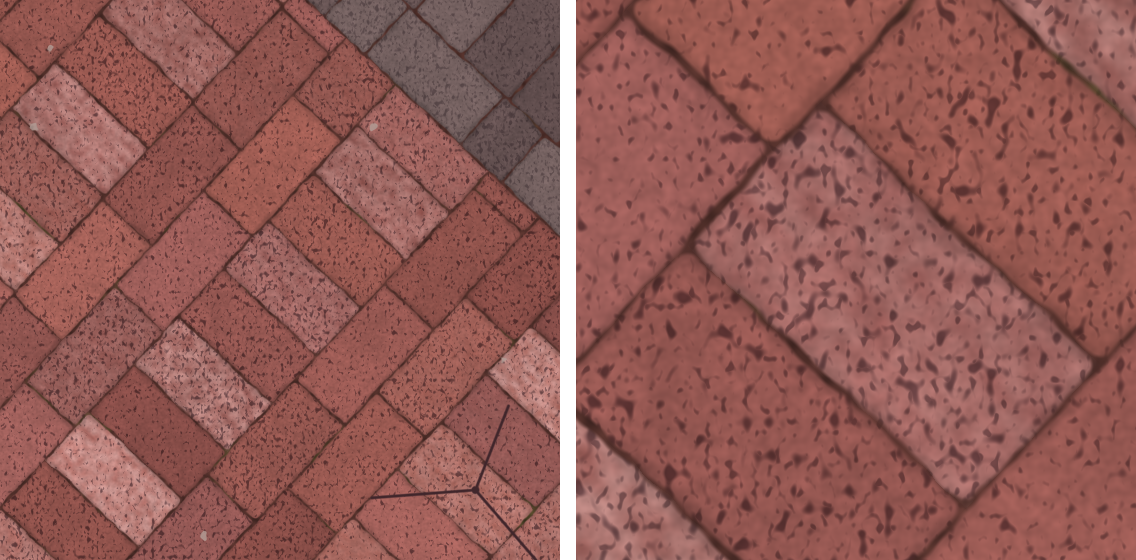
Left: the whole. Right: its middle third, enlarged.
This texture is drawn by a Shadertoy shader. Its source:

```glsl
// Weathered brick paving laid on a diagonal: courses of soldier bricks alternate with
// two rows of stretchers, and a grey border crosses the top right corner. Each point finds
// its brick, then a rounded box distance gives the joints and gradient noise the wear.

const float ANGLE = 0.7505;       // slope of the courses
const float WIDTH = 0.1168;       // brick width, joint included
const float LENGTH = 0.2336;      // stretcher length
const float HALF_BRICK = 0.0995;  // short brick of the border
const float SOLDIER = 0.229;      // depth of a soldier course
const float STRETCHER = 0.1212;   // depth of a stretcher row
const float COURSE_START = 0.6185;
const float BORDER = -0.3724;     // where the grey border begins
const float JOINT = 0.0017;       // half width of a joint
const float CORNER = 0.008;
const float WOBBLE = 0.0034;
const float SOFT = 0.0017;        // softness of all edges
const vec3 BRICK_DARK = vec3(0.50, 0.28, 0.26);
const vec3 BRICK_LIGHT = vec3(0.655, 0.38, 0.335);
const vec3 BRICK_PINK = vec3(0.63, 0.385, 0.38);
const vec3 BRICK_PALE = vec3(0.77, 0.57, 0.55);
const vec3 GREY_DARK = vec3(0.38, 0.305, 0.305);
const vec3 GREY_LIGHT = vec3(0.46, 0.385, 0.38);
const vec3 MORTAR = vec3(0.30, 0.175, 0.155);
const vec3 MOSS = vec3(0.28, 0.24, 0.14);
const vec3 PIT = vec3(0.50, 0.46, 0.50);   // tint of the pits
const vec3 FLECK = vec3(0.70, 0.62, 0.59);
const vec3 WIRE = vec3(0.25, 0.15, 0.17);
const vec2 WIRE_HUB = vec2(0.849, 0.125);
const vec2 WIRE_ENDS[3] = vec2[3](vec2(0.908, 0.275), vec2(0.664, 0.111), vec2(0.957, 0.0));

struct Brick { vec2 local; vec2 size; vec2 id; float pale; };

vec2 hash2(vec2 p) {
    vec3 a = fract(p.xyx * vec3(0.1031, 0.1030, 0.0973));
    a += dot(a, a.yzx + 33.33);
    return fract((a.xx + a.yz) * a.zy);
}

// Gradient noise, about -0.7 to 0.7
float corner(vec2 cell, vec2 f, vec2 o) {
    return dot(hash2(cell + o) * 2.0 - 1.0, f - o);
}

float noise(vec2 p) {
    vec2 i = floor(p), f = p - i;
    vec2 s = f * f * f * (f * (f * 6.0 - 15.0) + 10.0);
    return mix(mix(corner(i, f, vec2(0)), corner(i, f, vec2(1, 0)), s.x),
               mix(corner(i, f, vec2(0, 1)), corner(i, f, vec2(1)), s.x), s.y);
}

// Border: one row along the edge, long and half bricks in turn, then headers
Brick borderBrick(vec2 q) {
    float depth = BORDER - q.y, period = LENGTH + HALF_BRICK;
    float x = q.x - 0.543, i = floor(x / period);
    x -= i * period;
    float isHalf = step(LENGTH, x);
    if (depth < WIDTH)
        return Brick(vec2(x - isHalf * LENGTH, depth), vec2(mix(LENGTH, HALF_BRICK, isHalf), WIDTH),
                     vec2(i * 2.0 + isHalf, 60.0), 0.0);
    vec2 h = vec2(q.x - 0.554, depth - WIDTH) / vec2(WIDTH, LENGTH);
    return Brick(fract(h) * vec2(WIDTH, LENGTH), vec2(WIDTH, LENGTH), floor(h) + vec2(0, 70), 0.0);
}

// Field: a soldier course followed by two offset stretcher rows
Brick fieldBrick(vec2 q) {
    float period = SOLDIER + 2.0 * STRETCHER;
    float x = q.x - COURSE_START, course = floor(x / period), odd = mod(course, 2.0);
    x -= course * period;
    if (x < SOLDIER) {
        float y = q.y / WIDTH - mix(-0.323, 0.11, odd), i = floor(y);
        return Brick(vec2(x, fract(y) * WIDTH), vec2(SOLDIER, WIDTH), vec2(i, course * 3.0),
                     1.0 - mod(i, 2.0));
    }
    float row = step(SOLDIER + STRETCHER, x);
    float y = q.y / LENGTH - mix(0.58, 0.23 * (1.0 - odd), row);
    return Brick(vec2(x - SOLDIER - row * STRETCHER, fract(y) * LENGTH),
                 vec2(STRETCHER, LENGTH), vec2(floor(y), course * 3.0 + 1.0 + row), 0.0);
}

float segment(vec2 p, vec2 a, vec2 b) {
    vec2 d = b - a;
    return length(p - a - d * clamp(dot(p - a, d) / dot(d, d), 0.0, 1.0));
}

void mainImage(out vec4 fragColor, in vec2 fragCoord) {
    float pixel = 1.0 / iResolution.y, soft = max(pixel, SOFT);
    vec2 p = fragCoord * pixel;
    vec2 down = vec2(p.x, 1.0 - p.y);
    float c = cos(ANGLE), s = sin(ANGLE);
    vec2 q = vec2(c * down.x + s * down.y, c * down.y - s * down.x);
    q += WOBBLE * vec2(noise(p * 17.0), noise(p * 17.0 + 40.0))
       + 0.8 * WOBBLE * vec2(noise(p * 55.0 + 9.0), noise(p * 55.0 + 70.0));

    bool grey = q.y < BORDER;
    Brick b;
    if (grey) b = borderBrick(q); else b = fieldBrick(q);
    vec2 tone = hash2(b.id + 31.7), wear = hash2(b.id + 83.3);

    // Brick colour, with chalky patches on the pale ones
    float blotch = noise(p * 22.0 + 5.0) + 0.7 * noise(p * 48.0 + 8.0);
    vec3 color = mix(BRICK_DARK, BRICK_LIGHT, tone.x);
    color = mix(color, BRICK_PINK, 0.6 * tone.y * tone.y);
    float chalk = max(b.pale * (0.35 + 0.65 * wear.x), 0.6 * pow(wear.x, 6.0));
    float streak = noise(vec2(q.x * 18.0 + q.y * 30.0, q.y * 55.0 - q.x * 14.0))
                 + 0.8 * noise(p * 75.0 + 33.0);
    color = mix(color, BRICK_PALE, chalk * clamp(0.68 + 0.8 * streak, 0.0, 1.0));
    if (grey) color = mix(GREY_DARK, GREY_LIGHT, tone.x * tone.x);

    // Mottling, grain, and two sizes of soft dark pits crowded into patches
    float grain = noise(p * 115.0 + 3.0) + noise(p * 210.0);
    color *= 1.02 + 0.08 * noise(p * 8.0) + 0.10 * blotch + 0.10 * grain;
    float crowd = 0.16 * blotch + 0.14 * (wear.y - 0.5);
    float pits = smoothstep(0.13, 0.48, noise(p * vec2(130.0, 95.0) + 2.0) + crowd);
    pits = max(pits, 0.8 * smoothstep(0.12, 0.45, noise(p * vec2(215.0, 160.0)) + crowd));
    color *= mix(vec3(1), PIT, pits * (grey ? 0.5 : 0.85));

    // Joints: rounded box distance, worn thin in places, with patches of moss
    vec2 box = abs(b.local - 0.5 * b.size) - 0.5 * b.size + CORNER;
    float inside = CORNER - length(max(box, 0.0)) - min(max(box.x, box.y), 0.0);
    inside = min(inside, abs(q.y - BORDER));
    float fade = noise(p * 19.0 + 12.0) + 0.6 * noise(p * 50.0 + 17.0);
    float joint = JOINT * (1.0 + 1.5 * fade);
    color *= mix(0.86, 1.0, smoothstep(0.0, 0.008, inside - joint + 0.004 * blotch));
    float moss = smoothstep(0.12, 0.5, noise(p * 9.0 + 21.0) + 0.4 * noise(p * 40.0));
    vec3 gap = mix(MORTAR, MOSS, moss) * (1.0 + 0.5 * noise(p * 90.0));
    float fill = 1.0 - smoothstep(joint - soft, joint + soft, inside);
    color = mix(color, gap, fill * clamp(0.85 + 0.7 * fade, 0.35, 1.0));

    // Sparse ragged pale flecks
    vec2 cell = floor(p * 7.0), spot = hash2(cell + 7.0);
    float fleck = length(p * 7.0 - cell - 0.25 - 0.5 * spot) / 7.0
                + 0.012 * noise(p * 70.0) + 0.006 * noise(p * 150.0);
    float flecked = step(0.88, hash2(cell + 19.0).x);
    color = mix(color, FLECK, 0.8 * flecked * (1.0 - smoothstep(0.003, 0.008, fleck)));

    // Three-legged wire lying on the bricks
    float wire = length(p - WIRE_HUB) - 0.007;
    for (int i = 0; i < 3; i++) wire = min(wire, segment(p, WIRE_HUB, WIRE_ENDS[i]) - 0.0025);
    color = mix(WIRE, color, smoothstep(-soft, soft, wire));

    fragColor = vec4(clamp(color, 0.0, 1.0), 1.0);
}
```
